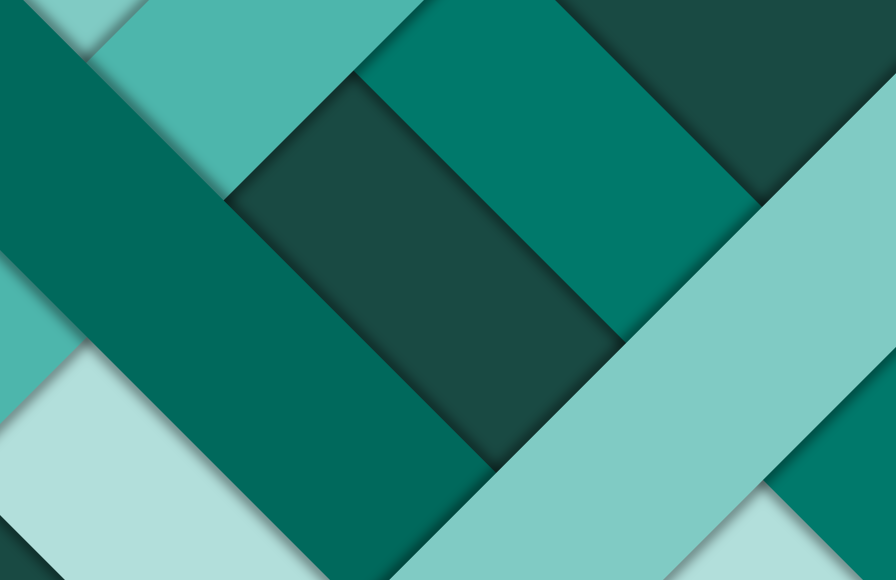
Give the GLSL for this background, as a WebGL 2 fragment shader.

```glsl
#version 300 es
precision highp float;
// Overlapping diagonal paper strips in teal tones, each casting a soft shadow.

uniform vec2 u_resolution;
out vec4 fragColor;

const vec3 DARK   = vec3(0.098, 0.290, 0.263);
const vec3 FOREST = vec3(0.000, 0.412, 0.361);
const vec3 TEAL   = vec3(0.000, 0.475, 0.420);
const vec3 MIDDLE = vec3(0.302, 0.714, 0.675);
const vec3 LIGHT  = vec3(0.502, 0.796, 0.769);
const vec3 PALE   = vec3(0.698, 0.875, 0.859);

const float SHADOW_SIZE = 0.016;
const float SHADOW_STRENGTH = 0.32;

// Signed distance to a strip whose edges lie at two diagonal coordinates.
float stripDistance(float coord, float low, float high) {
    return max(low - coord, coord - high) * inversesqrt(2.0);
}

// Darkens the layers below, then lays the strip on top.
vec3 layStrip(vec3 below, vec3 paper, float dist, float pixel) {
    float reach = max(dist, 0.0) / SHADOW_SIZE;
    vec3 shaded = below * (1.0 - SHADOW_STRENGTH * exp(-reach * reach));
    float cover = 1.0 - smoothstep(-0.6 * pixel, 0.6 * pixel, dist);
    return mix(shaded, paper, cover);
}

void main() {
    float pixel = 1.0 / u_resolution.y;
    vec2 p = gl_FragCoord.xy * pixel;

    // Diagonal coordinates measured from the top left corner.
    float rising = p.x + 1.0 - p.y;
    float falling = p.x - 1.0 + p.y;

    // Lower sheets
    vec3 color = DARK;
    color = layStrip(color, PALE, stripDistance(rising, 1.95, 4.0), pixel);
    color = layStrip(color, PALE, stripDistance(falling, -0.888, -0.35), pixel);
    color = layStrip(color, TEAL, stripDistance(falling, 0.488, 0.957), pixel);
    color = layStrip(color, LIGHT, stripDistance(rising, -1.0, 0.30), pixel);

    // Upper woven strips
    color = layStrip(color, MIDDLE, stripDistance(rising, 0.257, 0.731), pixel);
    color = layStrip(color, FOREST, stripDistance(falling, -0.431, 0.040), pixel);
    color = layStrip(color, LIGHT, stripDistance(rising, 1.671, 2.143), pixel);

    fragColor = vec4(color, 1.0);
}
```
